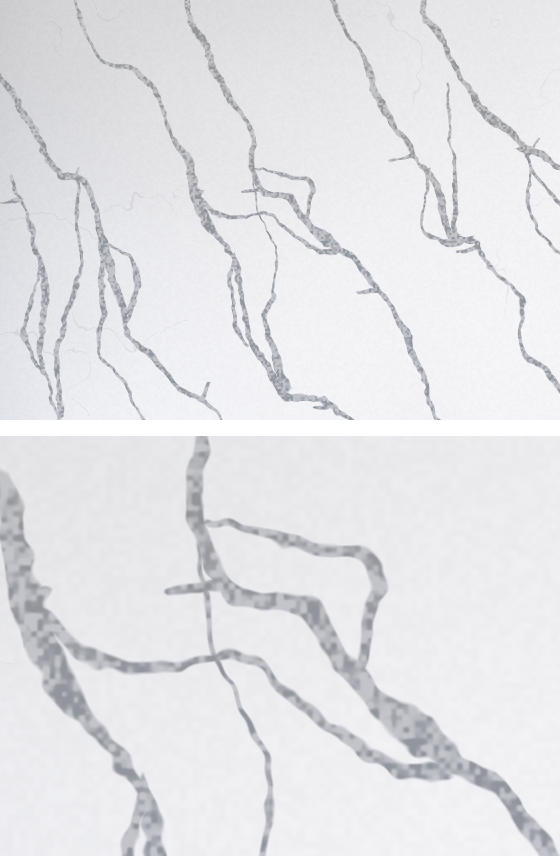
Top, the full canvas; bottom, a detail of the centre.
Write a Shadertoy shader that draws this texture.

```glsl
// White quartz slab with branching, grainy grey veins running diagonally downwards.
#define VEINS 6
#define SPACING 0.24
#define HALF_WIDTH 0.0070
#define WANDER 0.12
#define KINK 0.055
#define GRAIN_SCALE 210.0
#define HAIRLINE 0.055
#define VEIN_DARK vec3(0.555, 0.573, 0.605)
#define VEIN_LIGHT vec3(0.755, 0.763, 0.790)
#define STONE_TINT vec3(0.996, 0.997, 1.009)

const float PI = 3.14159;

float hash(vec2 p) {
    vec3 q = fract(vec3(p.xyx) * 0.1031);
    q += dot(q, q.yzx + 33.33);
    return fract((q.x + q.y) * q.z);
}

float noise(vec2 p) {
    vec2 c = floor(p), f = fract(p);
    f = f * f * (3.0 - 2.0 * f);
    return mix(mix(hash(c), hash(c + vec2(1, 0)), f.x),
               mix(hash(c + vec2(0, 1)), hash(c + vec2(1, 1)), f.x), f.y);
}

vec2 warp(vec2 p, float scale) {
    return vec2(noise(p * scale + 11.0), noise(p * scale + 57.0)) - 0.5;
}

// Sideways position of a main vein at distance u along the flow
float veinCentre(float u, float i) {
    float c = 0.20 + SPACING * i + 0.05 * (hash(vec2(i, 3.0)) - 0.5);
    c -= 0.5 * (u + 0.2) / (1.0 + 3.0 * i);
    c += WANDER * (noise(vec2(u * 3.0 + 20.0, i * 7.0)) - 0.5);
    c += 0.03 * (noise(vec2(u * 10.0 + 40.0, i * 7.0 + 2.0)) - 0.5);
    float saw = fract(u * 1.1 + hash(vec2(i, 9.0)));
    float side = hash(vec2(i, 5.0)) < 0.5 ? -1.0 : 1.0;
    return c + side * KINK * (saw - smoothstep(0.93, 1.0, saw) - 0.5);
}

// Progress along a branch: kind 1 leaves and rejoins, kind 2 forks away
float branchProgress(float u, float i, float kind) {
    float start = -0.45 + 0.08 * i + 0.4 * hash(vec2(i, 20.0 + kind));
    float size = kind < 1.5 ? 0.13 + 0.17 * hash(vec2(i, 31.0))
                            : 0.30 + 0.20 * hash(vec2(i, 32.0));
    float t = (u - start) / size;
    return hash(vec2(i, 40.0 + kind)) < 0.5 ? t : 1.0 - t;
}

float strandPath(float u, float i, float kind) {
    float c = veinCentre(u, i);
    if (kind < 0.5) return c;
    float t = clamp(branchProgress(u, i, kind), 0.0, 1.0);
    float side = hash(vec2(i, 50.0)) < 0.5 ? -1.0 : 1.0;
    c += 0.02 * (noise(vec2(u * 14.0 + 60.0, i * 7.0 + kind)) - 0.5);
    return kind < 1.5 ? c + side * (0.03 + 0.04 * hash(vec2(i, 51.0))) * sin(PI * t)
                      : c - side * 0.15 * t;
}

float strandCover(vec2 q, float i, float kind, float soft) {
    float path = strandPath(q.x, i, kind);
    float slope = (strandPath(q.x + 0.004, i, kind) - path) / 0.004;
    float dist = abs(q.y - path) / sqrt(1.0 + slope * slope);
    float w = HALF_WIDTH * (0.45 + 1.1 * noise(vec2(q.x * 9.0 + 80.0, i * 5.0 + kind)));
    float window = 1.0;
    if (kind > 0.5) {
        float t = branchProgress(q.x, i, kind);
        window = smoothstep(0.0, 0.02, t) * (1.0 - smoothstep(0.98, 1.0, t));
        w *= kind < 1.5 ? 0.65 : mix(1.0, 0.4, t);
    } else if (i < 0.5) {
        window = smoothstep(-0.46, -0.44, q.x);
        w *= mix(0.4, 1.0, smoothstep(-0.46, 0.0, q.x));
    }
    return window * (1.0 - smoothstep(w - soft, w + soft, dist));
}

// Short twig growing out of a main vein
float twigCover(vec2 q, float i, float k, float soft) {
    float u = -0.4 + 0.08 * i + 0.35 * (k + hash(vec2(i, 60.0 + k)));
    vec2 a = q - vec2(u, veinCentre(u, i));
    float side = hash(vec2(i, 70.0 + k)) < 0.5 ? -1.0 : 1.0;
    vec2 b = vec2(-0.025, side * (0.025 + 0.025 * hash(vec2(i, 80.0 + k))));
    float t = clamp(dot(a, b) / dot(b, b), 0.0, 1.0);
    float w = mix(0.006, 0.003, t);
    return 1.0 - smoothstep(w - soft, w + soft, length(a - b * t));
}

// Faint broken cracks along a noise contour
float hairline(vec2 p, float scale) {
    vec2 s = p * scale + 0.25 * warp(p, 16.0) + 0.08 * warp(p, 50.0);
    float n = noise(s), e = 0.02;
    vec2 g = vec2(noise(s + vec2(e, 0)) - n, noise(s + vec2(0, e)) - n) / e;
    float dist = abs(n - 0.5) / (scale * max(length(g), 0.3));
    return (1.0 - smoothstep(0.0004, 0.0028, dist)) * smoothstep(0.45, 0.75, noise(p * 6.0 + scale));
}

void mainImage(out vec4 fragColor, in vec2 fragCoord) {
    vec2 uv = fragCoord / iResolution.xy;
    vec2 p = fragCoord / iResolution.y;
    float soft = max(0.0016, 0.75 / iResolution.y);

    // Stone lit from the lower right, cooler along the left edge
    float light = 0.42 * uv.x + 0.58 * (1.0 - uv.y);
    float lum = mix(0.822, 0.957, smoothstep(-0.25, 0.82, light));
    lum -= 0.04 * exp(-uv.x * 9.0);
    lum += 0.02 * (noise(p * 190.0) - 0.5) + 0.012 * (noise(p * 5.0) - 0.5);
    vec3 stone = lum * STONE_TINT;
    stone += vec3(-0.012, -0.003, 0.012) * exp(-uv.x * 5.0) * (1.0 - uv.y);
    stone -= HAIRLINE * max(hairline(p, 2.7), 0.8 * hairline(p + 5.0, 4.1));

    // Veins in a jagged frame: x along the flow, y across it
    vec2 j = p + 0.035 * warp(p, 7.0) + 0.012 * warp(p, 24.0) + 0.006 * warp(p, 75.0);
    vec2 q = vec2(dot(j, vec2(0.6, -0.8)), dot(j, vec2(0.8, 0.6)));
    float cover = 0.0;
    for (int n = 0; n < VEINS; n++) {
        float i = float(n);
        for (int k = 0; k < 3; k++) cover = max(cover, strandCover(q, i, float(k), soft));
        for (int k = 0; k < 2; k++) cover = max(cover, twigCover(q, i, float(k), soft));
    }

    // Speckled mineral filling, more neutral towards the top
    float grain = 0.65 * noise(p * GRAIN_SCALE) + 0.35 * noise(p * 75.0 + 9.0);
    vec3 mineral = mix(VEIN_DARK, VEIN_LIGHT, smoothstep(0.2, 0.72, grain));
    mineral = mix(mineral, vec3(mineral.g), 0.7 * smoothstep(0.3, 0.9, uv.y));

    fragColor = vec4(mix(stone, mineral, 0.97 * cover), 1.0);
}
```
